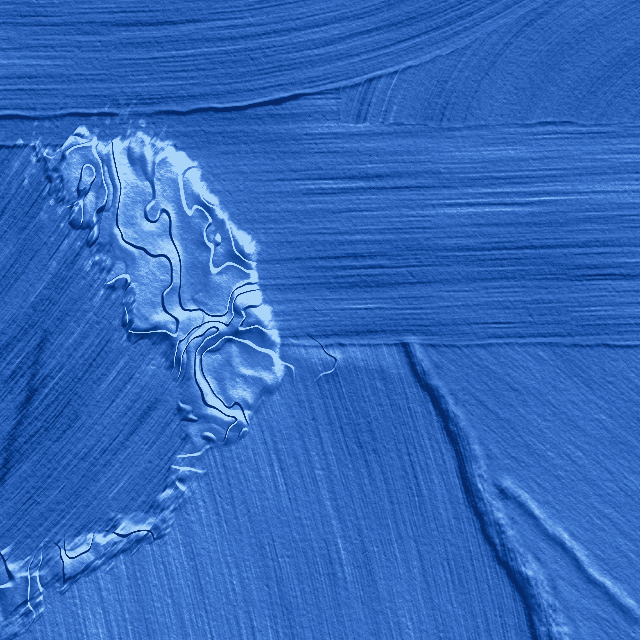
Give the GLSL for this texture, as a WebGL 2 fragment shader.

```glsl
#version 300 es
precision highp float;
#define BRISTLE 0.0030
#define STREAK 0.16
#define LIP 0.0016
#define FOLD 0.0120
#define GRAIN 0.0009
#define CONTRAST 1.12
#define LIGHT vec2(0.40, 0.90)
#define SAMPLE_STEP 0.0013
uniform vec2 u_resolution;
out vec4 fragColor;

float hash(vec2 p) { return fract(sin(dot(p, vec2(127.1, 311.7))) * 43758.5); }
float noise(vec2 p) {
  vec2 i = floor(p), f = fract(p);
  f = f * f * f * (f * (f * 6.0 - 15.0) + 10.0);
  return mix(mix(hash(i), hash(i + vec2(1, 0)), f.x),
             mix(hash(i + vec2(0, 1)), hash(i + vec2(1, 1)), f.x), f.y);
}
float fbm(vec2 p) {
  return 0.55 * noise(p) + 0.3 * noise(p * 2.1 + 5.3) + 0.15 * noise(p * 4.3 + 9.1);
}
float bell(float d, float width) { return exp(-d * d / (width * width)); }

// Distance to a tapered stroke; z holds the radius
float taper(vec2 p, vec3 a, vec3 b) {
  vec2 ab = b.xy - a.xy;
  float t = clamp(dot(p - a.xy, ab) / dot(ab, ab), 0.0, 1.0);
  return length(p - a.xy - ab * t) - mix(a.z, b.z, t);
}
// Brush marks with thin scratches: x is height, y is tone
vec2 bristles(float along, float across, float strength, float tone) {
  float fine = 0.4 * noise(vec2(along * 2.0, across * 60.0))
             + 0.35 * noise(vec2(along * 5.0, across * 130.0) + 17.0)
             + 0.25 * noise(vec2(along * 14.0, across * 270.0) + 31.0);
  float broad = noise(vec2(along * 1.3, across * 24.0) + 53.0) - 0.5;
  float thin = noise(vec2(along * 4.0, across * 170.0) + 71.0);
  float scratch = smoothstep(0.70, 0.95, thin) - smoothstep(0.30, 0.05, thin);
  return vec2((fine - 0.5) * BRISTLE, STREAK * (0.7 * broad + 0.75 * scratch)) * strength + vec2(0, tone);
}
// Lays one stroke over another with a raised lip and a thin shadow
void lay(inout vec2 s, vec2 stroke, float d, float lip) {
  s = mix(s, stroke, smoothstep(-0.002, 0.002, d));
  s += lip * vec2(LIP * bell(d, 0.004), -0.2 * bell(d + 0.004, 0.004));
}
// Thick paste: a winding spine of tapered strokes
float pasteDistance(vec2 p) {
  const vec3 spine[7] = vec3[7](vec3(0.07, 0.755, 0.02), vec3(0.205, 0.69, 0.095),
    vec3(0.30, 0.55, 0.11), vec3(0.365, 0.42, 0.08), vec3(0.31, 0.30, 0.025),
    vec3(0.24, 0.185, 0.02), vec3(-0.02, 0.06, 0.05));
  float d = 1.0;
  for (int i = 0; i < 6; i++) d = min(d, taper(p, spine[i], spine[i + 1]));
  return d;
}
// Curling folds that rise gently and break off: x is height, y is crease shadow
vec2 folds(vec2 p) {
  vec2 w = p * vec2(8.0, 7.0);
  w += 2.6 * vec2(fbm(w + 3.0), fbm(w + 11.0));
  float rise = fract(3.2 * (noise(w) + 0.25 * noise(w * 2.3 + 4.0)));
  float curl = rise * smoothstep(1.0, 0.86, rise);
  float crease = abs(2.0 * noise(w * 1.4 + 20.0) - 1.0);
  float h = curl + 0.6 * sqrt(crease * crease + 0.003) + 0.8 * noise(w * 0.8 + 7.0);
  float shadow = bell(rise - 0.98, 0.06) + 0.8 * bell(crease, 0.06);
  return vec2(FOLD * h, shadow * smoothstep(0.3, 0.7, noise(w * 0.7 + 9.0)));
}

vec2 surface(vec2 p) {
  vec2 q = p + 0.012 * (vec2(fbm(p * 16.0), fbm(p * 16.0 + 40.0)) - 0.5), b = mix(p, q, 0.22);
  float patchy = noise(p * 14.0 + 8.0);
  // Lower strokes on both sides of the long ridge
  vec2 s = bristles(b.y * 2.0, 1.4 * (b.x + 0.2 * b.y + 0.15 * b.y * b.y), 0.7, 0.53);
  float ridge = 0.9 * (q.x - 0.65 - 0.47 * (0.47 - q.y) - 0.008 * sin(q.y * 24.0));
  lay(s, bristles(3.0 * (b.x - b.y), 0.7 * b.x + 0.85 * b.y, 0.45, 0.54), ridge, 0.0);
  // Diagonal sweep at the left
  float along = dot(b, vec2(0.75, 0.66));
  float across = dot(b, vec2(-0.66, 0.75)) - 0.25 * along * along;
  float leftEdge = min(min(0.30, 0.10 + 0.68 * q.y) - q.x, q.y - 0.06 - 0.55 * q.x);
  lay(s, bristles(along * 2.5, across * 1.2, 1.25, 0.41), leftEdge, 0.5);
  s.y -= 0.17 * bell(taper(q, vec3(0.07, 0.48, 0.0), vec3(0.0, 0.24, 0.0)), 0.007);
  // Horizontal band
  vec2 band = bristles(b.x, b.y - 0.03 * b.x, mix(0.45, 1.2, smoothstep(0.3, 0.6, p.x)), 0.49);
  band.y -= 0.13 * bell(p.y - 0.80, 0.035) * smoothstep(0.6, 0.3, p.x);
  lay(s, band, max(min(q.y - 0.465, q.x - 0.28), q.y - 0.775), 0.2 + 0.8 * patchy);
  // Upper arcs and the top sweep
  float radius = length((b - vec2(1.25, 0.74)) * vec2(1.0, 1.5));
  vec2 arcs = bristles(b.y, radius, mix(1.5, 0.5, smoothstep(0.6, 0.8, p.x)), 0.43);
  lay(s, arcs, min(q.y - 0.807, q.x - 0.53), 0.8 * patchy);
  float curve = 0.29 * p.x * p.x * p.x, lip = 0.1 + 2.8 * patchy * smoothstep(0.75, 0.4, p.x);
  lay(s, bristles(b.x, b.y - curve, 1.1, 0.44), q.y - curve - 0.822, lip);
  // Long ridge with a shaded crease, a side branch and a pale smear
  float below = smoothstep(0.475, 0.455, q.y), width = 0.013 + 0.035 * max(0.47 - q.y, 0.0);
  float rough = 0.5 + fbm(p * vec2(50.0, 32.0));
  float branch = taper(q, vec3(0.79, 0.24, 0.0), vec3(0.99, 0.04, 0.0));
  s.x += rough * (below * 0.45 * width * bell(ridge, width) + 0.005 * bell(branch, 0.010));
  s.y -= below * (0.34 * bell(ridge + width * 1.1, 0.006) + 0.2 * bell(ridge - width, 0.008));
  vec2 fold = folds(p);
  float smear = bell(taper(q, vec3(0.47, 0.44, 0.0), vec3(0.64, 0.43, 0.0)), 0.026);
  s += smear * vec2(0.4 * fold.x, 0.12 - 0.3 * fold.y);
  // Folded paste, ragged at the left, with stray flecks
  float ragged = smoothstep(0.32, 0.20, p.x);
  float d = pasteDistance(q) + 0.025 * (noise(p * 24.0) - 0.5)
          + mix(0.02, 0.055, ragged) * (fbm(vec2(along * 18.0, across * 50.0)) - 0.5);
  float lit = smoothstep(0.2, 0.72, p.y);
  float tone = mix(0.52, 0.67, lit) + 0.35 * (fbm(p * 14.0) - 0.5) - 0.3 * fold.y;
  s = mix(s, vec2(fold.x, tone), vec2(smoothstep(0.008, -0.022, d), smoothstep(0.006, -0.008, d)));
  s.y += lit * 0.17 * smoothstep(0.02, 0.35, p.x) * exp(-abs(d) * 38.0);
  float stray = smoothstep(0.66, 0.85, noise(vec2(along * 80.0, across * 150.0)));
  s.y += 0.35 * stray * lit * ragged * bell(d - 0.012, 0.03);
  // Pits and grain
  float pit = smoothstep(0.78, 1.0, noise(vec2(p.x + p.y, p.y - p.x) * 90.0 + 70.0));
  s.x += 0.0012 * pit * (patchy - 0.6) + GRAIN * fbm(p * 170.0);
  s.y += 0.24 * (fbm(p * 3.5 + 21.0) - 0.5) + 0.06 * (noise(p * 300.0) - 0.5);
  return s;
}
vec3 pigment(float tone) {
  const vec3 blues[7] = vec3[7](vec3(0.02, 0.16, 0.42), vec3(0.04, 0.25, 0.56),
    vec3(0.13, 0.34, 0.68), vec3(0.20, 0.41, 0.75), vec3(0.27, 0.49, 0.83),
    vec3(0.40, 0.62, 0.91), vec3(0.66, 0.83, 0.98));
  vec3 c = blues[0];
  for (int i = 1; i < 7; i++) c = mix(c, blues[i], clamp(tone * 6.0 - float(i - 1), 0.0, 1.0));
  return c;
}
void main() {
  vec2 p = gl_FragCoord.xy / u_resolution, s = surface(p), e = vec2(SAMPLE_STEP, 0.0);
  vec2 slope = (vec2(surface(p + e).x, surface(p + e.yx).x) - s.x) / SAMPLE_STEP;
  float shade = -dot(slope, LIGHT), tone = s.y + shade / (1.0 + 1.3 * abs(shade));
  fragColor = vec4(pigment(0.49 + CONTRAST * (tone - 0.5)), 1.0);
}
```
